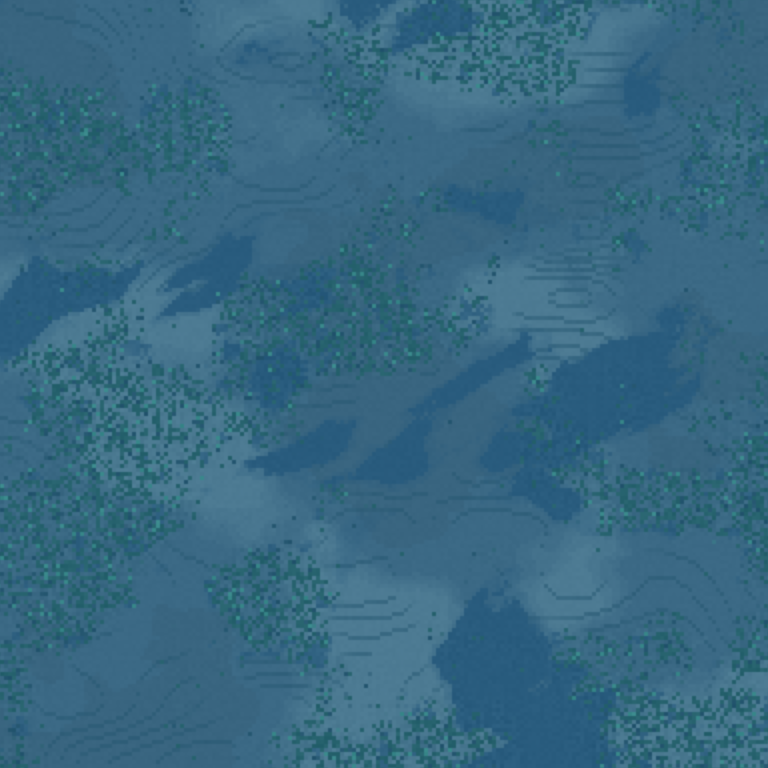
Reproduce this texture procedurally as a three.js fragment shader.

```glsl
// Weathered blue surface on a coarse grid: stepped tonal plateaus, small slanted
// deep blue stains, wide clusters of teal speckle and faint broken contour lines.
// Each grid cell gets one colour; neighbouring cells are softly blended.
varying vec2 vUv;

#define GRID 192.0
#define STAIN_ANGLE 0.56
#define STAIN_SCALE vec2(5.0, 10.0)
#define STAIN_LEVEL 0.645
#define CLUSTER_SCALE 8.5
#define CONTOUR_STEPS 17.0
#define MID vec3(0.232, 0.412, 0.522)
#define LIGHT vec3(0.30, 0.48, 0.575)
#define DEEP vec3(0.155, 0.355, 0.49)
#define TEAL vec3(0.15, 0.385, 0.43)
#define SLATE vec3(0.145, 0.34, 0.44)
#define GLINT vec3(0.22, 0.53, 0.54)

float hash(vec2 p) {
  return fract(sin(dot(p, vec2(127.1, 311.7))) * 43758.5453);
}

float noise(vec2 p) {
  vec2 i = floor(p);
  vec2 f = fract(p);
  f = f * f * (3.0 - 2.0 * f);
  return mix(mix(hash(i), hash(i + vec2(1.0, 0.0)), f.x),
             mix(hash(i + vec2(0.0, 1.0)), hash(i + vec2(1.0, 1.0)), f.x), f.y);
}

float fbm(vec2 p) {
  float sum = 0.0;
  float amp = 0.5;
  for (int k = 0; k < 4; k++) {
    sum += amp * noise(p);
    p = p * 2.03 + 17.3;
    amp *= 0.5;
  }
  return sum / 0.9375;
}

// Uneven height field, cut into steps for the contour lines
float contourStep(vec2 p) {
  float height = 0.7 * noise(p * vec2(2.6, 3.6) + 41.0) + 0.3 * noise(p * vec2(8.0, 13.0) + 5.0);
  return floor(height * CONTOUR_STEPS);
}

// Stretched noise, turned so that the stains climb to the right
float stainField(vec2 p) {
  float c = cos(STAIN_ANGLE);
  float s = sin(STAIN_ANGLE);
  p += 0.09 * (vec2(noise(p * 9.0 + 3.0), noise(p * 9.0 + 29.0)) - 0.5);
  vec2 along = vec2(c * p.x + s * p.y, c * p.y - s * p.x);
  return fbm(along * STAIN_SCALE + 23.0);
}

vec3 cellColor(vec2 cell) {
  vec2 p = (cell + 0.5) / GRID;
  float grain = hash(cell + 11.0);

  // Stepped plateaus from mid to light blue
  float tone = fbm(p * vec2(4.2, 5.2) + 8.0) + 0.015 * (grain - 0.5);
  float band = floor(smoothstep(0.50, 0.67, tone) * 4.0 + 0.5) / 4.0;
  vec3 color = mix(MID, LIGHT, band);
  color *= 1.0 - 0.04 * step(tone, 0.39);

  // Speckle clusters, and broken contours in the calm ground between them
  float cluster = smoothstep(0.39, 0.62, fbm(p * CLUSTER_SCALE + 90.0));
  float edge = min(abs(contourStep(p) - contourStep(p - vec2(0.0, 1.0 / GRID))), 1.0);
  float calm = (1.0 - cluster) * smoothstep(0.35, 0.55, noise(p * 14.0 + 70.0));
  color = mix(color, SLATE, 0.5 * calm * edge);
  color = mix(color, TEAL, 0.06 * cluster);

  // Deep stains with a dim rim, and small flecks inside the clusters
  float field = stainField(p) + 0.02 * (grain - 0.5);
  float stain = smoothstep(STAIN_LEVEL - 0.006, STAIN_LEVEL + 0.01, field);
  float rim = smoothstep(STAIN_LEVEL - 0.05, STAIN_LEVEL - 0.03, field);
  float fleck = noise(p * vec2(48.0, 42.0) + 31.0) + 0.25 * (grain - 0.5);
  fleck = smoothstep(0.76, 0.80, fleck) * smoothstep(0.2, 0.5, cluster);
  color = mix(color, DEEP, max(0.25 * rim, max(0.95 * stain, 0.7 * fleck)));

  // Clumped single-cell speckles
  float clump = 0.65 * grain + 0.35 * noise(cell * vec2(0.6, 0.4) + 7.0);
  float limit = mix(0.93, 0.51, cluster * (1.0 - 0.5 * stain));
  float kind = hash(cell + 57.0);
  vec3 speck = mix(TEAL, SLATE, step(0.78, kind));
  speck = mix(speck, GLINT, step(0.92, kind));
  color = mix(color, speck, smoothstep(limit - 0.005, limit + 0.02, clump));

  // Fine tonal jitter, stronger among the speckles
  return color + (0.012 + 0.035 * cluster) * (hash(cell + 133.0) - 0.5);
}

void main() {
  // Blend the four nearest cells for soft cell edges
  vec2 g = vUv * GRID - 0.5;
  vec2 cell = floor(g);
  vec2 f = smoothstep(0.2, 0.8, fract(g));
  vec3 low = mix(cellColor(cell), cellColor(cell + vec2(1.0, 0.0)), f.x);
  vec3 high = mix(cellColor(cell + vec2(0.0, 1.0)), cellColor(cell + vec2(1.0, 1.0)), f.x);
  gl_FragColor = vec4(mix(low, high, f.y), 1.0);
}
```
